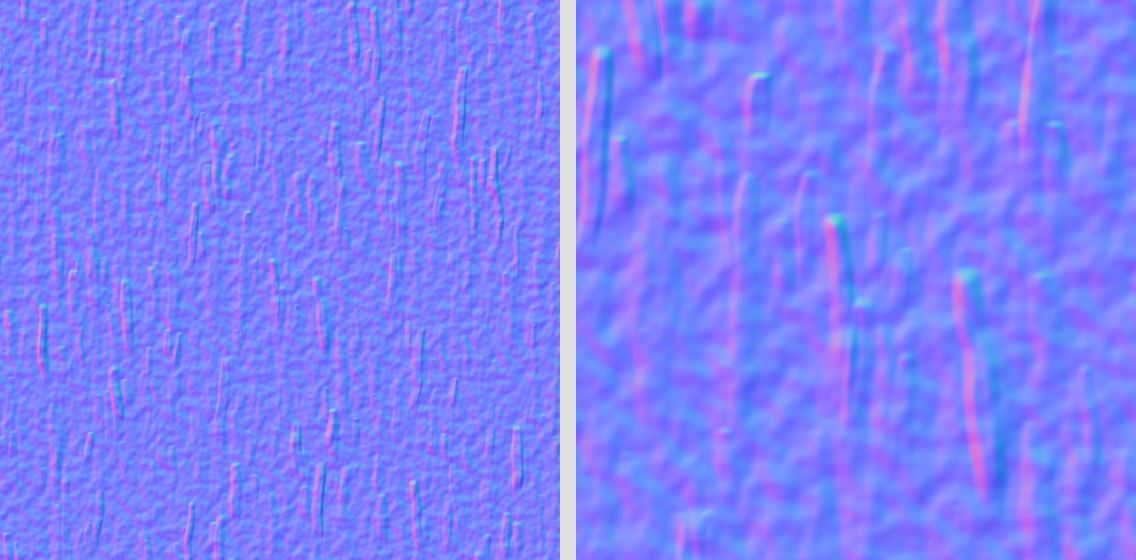
Left, the full canvas; right, a detail of the centre.
Give the GLSL for this texture map, as a Shadertoy shader.

```glsl
// Tangent-space normal map of rough bark-like plaster: fine isotropic grain,
// faint upright ridges and scattered vertical grooves form a height field,
// whose slope by central differences is encoded as red, green and blue.

#define GRAIN_FREQ   vec2(52.0, 46.0)
#define GRAIN_HEIGHT 0.0027
#define RIDGE_FREQ   vec2(38.0, 6.0)
#define RIDGE_HEIGHT 0.0021
#define LONG_CELL    vec2(0.050, 0.170)
#define LONG_DEPTH   0.0050
#define SHORT_CELL   vec2(0.034, 0.085)
#define SHORT_DEPTH  0.0025
#define WARP         0.007
#define SIDE_TILT    0.045
#define SLOPE_STEP   0.0016

// Four random values in 0..1 for an integer cell and a layer seed
vec4 hash4(vec2 cell, float seed) {
    uvec4 v = uvec4(ivec4(ivec2(cell), int(seed), 17));
    v = v * 1664525u + 1013904223u;
    for (int i = 0; i < 2; i++) {
        v.x += v.y * v.w;
        v.y += v.z * v.x;
        v.z += v.x * v.y;
        v.w += v.y * v.z;
        v ^= v >> 16u;
    }
    return vec4(v & 65535u) / 65535.0;
}

float cornerRamp(vec2 cell, vec2 offset, float seed) {
    float angle = 6.2832 * hash4(cell, seed).x;
    return dot(vec2(cos(angle), sin(angle)), offset);
}

// Gradient noise, roughly -0.7..0.7
float gradientNoise(vec2 p, float seed) {
    vec2 cell = floor(p), f = fract(p);
    vec2 u = f * f * f * (f * (f * 6.0 - 15.0) + 10.0);
    vec2 e = vec2(1.0, 0.0);
    float low  = mix(cornerRamp(cell, f, seed),
                     cornerRamp(cell + e.xy, f - e.xy, seed), u.x);
    float high = mix(cornerRamp(cell + e.yx, f - e.yx, seed),
                     cornerRamp(cell + e.xx, f - e.xx, seed), u.x);
    return mix(low, high, u.y);
}

// Depth of scattered upright grooves, one per jittered cell
float grooves(vec2 p, vec2 cellSize, float seed) {
    vec2 home = floor(p / cellSize);
    float depth = 0.0;
    for (int j = -1; j <= 1; j++)
    for (int i = -1; i <= 1; i++) {
        vec2 cell = home + vec2(i, j);
        vec4 place = hash4(cell, seed);
        vec4 shape = hash4(cell, seed + 1.0);
        vec2 q = p - (cell + place.xy) * cellSize;
        q.x += (place.z - 0.5) * 0.2 * q.y;

        float halfLength = cellSize.y * mix(0.25, 0.55, place.w);
        float along = q.y / halfLength;
        float halfWidth = cellSize.x * mix(0.10, 0.19, shape.x)
                        * (1.0 - 0.35 * along * along);

        // Each wall has its own steepness; the top end is blunter
        vec2 wall = mix(vec2(0.005), vec2(0.012), shape.yz);
        float profile = smoothstep(-halfWidth - 0.5 * wall.x, -halfWidth + 0.5 * wall.x, q.x)
                      * (1.0 - smoothstep(halfWidth - 0.5 * wall.y, halfWidth + 0.5 * wall.y, q.x));
        float ends = smoothstep(-1.0, -0.3, along) * (1.0 - smoothstep(0.85, 1.0, along));
        depth = max(depth, profile * ends * mix(0.2, 1.0, shape.w * shape.w));
    }
    return depth;
}

float surfaceHeight(vec2 p) {
    float grain = gradientNoise(p * GRAIN_FREQ, 1.0)
                + 0.40 * gradientNoise(p * GRAIN_FREQ * 1.9 + 7.3, 2.0);
    float ridge = gradientNoise(p * RIDGE_FREQ, 3.0);

    // Bend the grooves and vary their depth along the way
    vec2 bent = p + vec2(WARP * gradientNoise(p * vec2(9.0, 17.0), 4.0), 0.0);
    float wear = 0.9 + 0.8 * gradientNoise(p * vec2(20.0, 26.0), 5.0);
    float carved = LONG_DEPTH * grooves(bent, LONG_CELL, 10.0)
                 + SHORT_DEPTH * grooves(bent, SHORT_CELL, 20.0);

    return GRAIN_HEIGHT * grain + RIDGE_HEIGHT * ridge - wear * carved;
}

void mainImage(out vec4 fragColor, in vec2 fragCoord) {
    vec2 p = fragCoord / iResolution.y;
    vec2 e = vec2(SLOPE_STEP, 0.0);
    vec2 slope = vec2(surfaceHeight(p - e.xy) - surfaceHeight(p + e.xy),
                      surfaceHeight(p + e.yx) - surfaceHeight(p - e.yx)) / (2.0 * SLOPE_STEP);

    // Mostly gentle left-facing ground with fewer, stronger right-facing walls
    slope.x = 1.2 * max(slope.x, 0.0) + 0.9 * min(slope.x, 0.0) - SIDE_TILT;

    vec3 normal = normalize(vec3(slope, 1.0));
    fragColor = vec4(0.5 + 0.5 * normal, 1.0);
}
```
